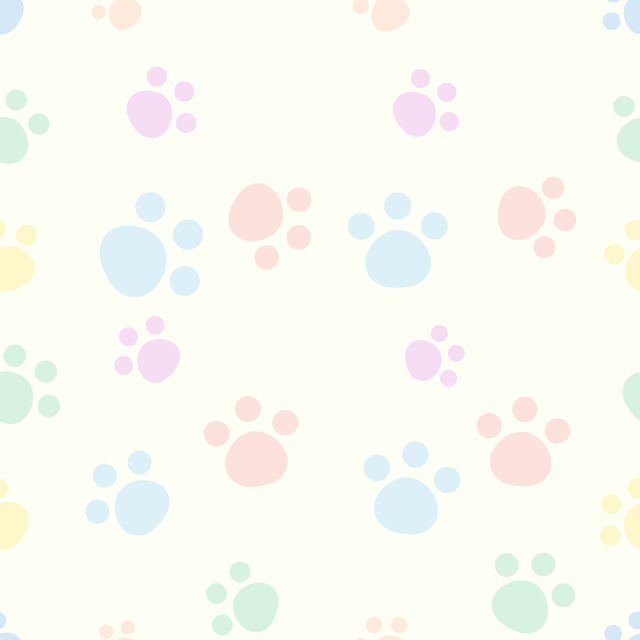
Reproduce this pattern procedurally as a three.js fragment shader.

```glsl
// Seamless scatter of pastel paw prints on a warm ivory ground.
varying vec2 vUv;

const vec3 IVORY = vec3(0.992, 1.0, 0.957);

// Paw kinds: colour in rgb, pad radius in a (canvas units).
const vec4 BLUE   = vec4(0.863, 0.941, 0.973, 0.0480);
const vec4 PINK   = vec4(0.992, 0.882, 0.867, 0.0430);
const vec4 GREEN  = vec4(0.847, 0.949, 0.886, 0.0400);
const vec4 PURPLE = vec4(0.965, 0.867, 0.957, 0.0325);
const vec4 YELLOW = vec4(0.992, 0.969, 0.792, 0.0390);
const vec4 PEACH  = vec4(0.996, 0.918, 0.863, 0.0270);
const vec4 SKY    = vec4(0.835, 0.910, 0.973, 0.0330);

const float EDGE = 0.001;
const float UP = 1.5708;

float hash(vec2 p) {
  return fract(sin(dot(p, vec2(127.1, 311.7))) * 43758.5453);
}

// Shortest offset on the repeating tile.
vec2 wrapOffset(vec2 d) {
  return fract(d + 0.5) - 0.5;
}

// Paw of unit pad radius with its toes towards +x.
float pawDistance(vec2 p) {
  float a = atan(p.y, p.x);
  float d = length(p) - (1.0 + 0.04 * cos(3.0 * a) - 0.06 * cos(2.0 * a));
  for (int i = -1; i <= 1; i++) {
    float side = float(i);
    float angle = 0.82 * side;
    float reach = 1.76 - 0.14 * abs(side);
    d = min(d, length(p - reach * vec2(cos(angle), sin(angle))) - 0.44);
  }
  return d;
}

// Paints one paw, with its size and heading varied by the seed.
vec3 paintPaw(vec3 base, vec2 uv, vec2 center, vec4 kind, float spread, vec2 seed) {
  float radius = kind.a * mix(0.87, 1.13, hash(seed));
  float heading = UP + spread * (hash(seed + 17.3) - 0.5);
  float c = cos(heading);
  float s = sin(heading);
  vec2 d = wrapOffset(uv - center) / radius;
  d = vec2(c * d.x + s * d.y, c * d.y - s * d.x);
  float cover = 1.0 - smoothstep(-EDGE, EDGE, pawDistance(d) * radius);
  return mix(base, kind.rgb, cover);
}

// Kind for each beat of the zigzag columns.
vec4 zigzagKind(float beat) {
  if (beat < 0.5) return PEACH;
  if (beat < 2.5) return BLUE;
  if (beat < 4.5) return PURPLE;
  return beat < 5.5 ? GREEN : PINK;
}

// Kind for each row of the straight column.
vec4 straightKind(float row) {
  if (row < 0.5) return SKY;
  return mod(row, 2.0) > 0.5 ? GREEN : YELLOW;
}

void main() {
  vec3 color = IVORY;

  // Two zigzag columns of eight paws, three of them stepping right.
  for (int col = 0; col < 2; col++) {
    for (int k = 0; k < 8; k++) {
      float row = float(k);
      float beat = mod(3.0 * row, 8.0);
      vec2 seed = vec2(row + 1.0, float(col) + 2.0);
      bool right = beat > 4.5;
      float x = right ? 0.40 : 0.195 + 0.013 * beat;
      float y = 0.021 + 0.125 * row + 0.0104 * beat;
      vec2 center = vec2(x + 0.414 * float(col), 1.0 - y);
      float spread = right ? 5.0 : 3.0;
      color = paintPaw(color, vUv, center, zigzagKind(beat), spread, seed);
    }
  }

  // Straight column of five paws across the tile border.
  for (int k = 0; k < 5; k++) {
    float row = float(k);
    vec2 seed = vec2(row + 3.0, 9.0);
    vec2 center = vec2(0.03 * (hash(seed + 5.1) - 0.5), 0.98 - 0.2 * row);
    color = paintPaw(color, vUv, center, straightKind(row), 3.0, seed);
  }

  gl_FragColor = vec4(color, 1.0);
}
```
